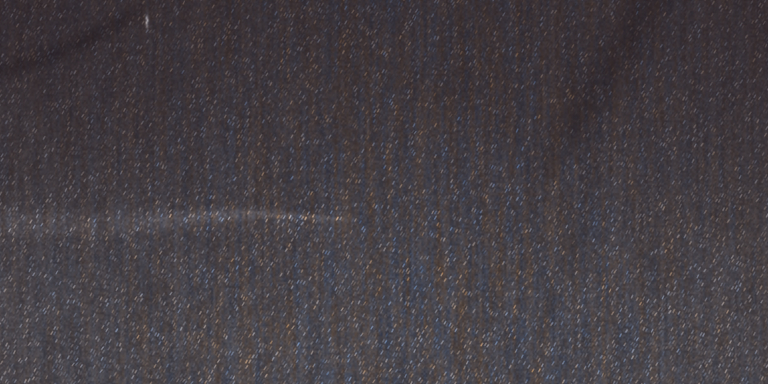
Give the GLSL for this texture, as a WebGL 1 fragment shader.

```glsl
precision highp float;
// Dark worn denim: fine leaning twill dashes over faint vertical yarns,
// tinted in narrow warm and cool columns, lit from below, with soft folds.
// Coordinates are in canvas heights, so the cloth scales with the canvas.
uniform vec2 u_resolution;

#define TOP_COLOR vec3(0.218, 0.188, 0.206)
#define LOW_COLOR vec3(0.300, 0.285, 0.305)
#define TWILL_ROWS 142.0
#define TWILL_DASHES 62.0
#define TWILL_GAIN 0.185
#define GRAIN_GAIN 0.06
#define YARN_GAIN 0.042
#define TINT_GAIN 0.085

float hash(vec2 p) {
  vec3 q = fract(vec3(p.xyx) * 0.1031);
  q += dot(q, q.yzx + 33.33);
  return fract((q.x + q.y) * q.z);
}

float noise(vec2 p) {
  vec2 i = floor(p);
  vec2 f = fract(p);
  f = f * f * (3.0 - 2.0 * f);
  float low = mix(hash(i), hash(i + vec2(1.0, 0.0)), f.x);
  float high = mix(hash(i + vec2(0.0, 1.0)), hash(i + 1.0), f.x);
  return mix(low, high, f.y);
}

float bell(float d, float width) {
  return exp(-d * d / (width * width));
}

// Bright thread floats: broken dashes along a steep diagonal
float twill(vec2 p) {
  vec2 along = normalize(vec2(0.52, 0.85));
  p += 0.003 * vec2(noise(p * 45.0), noise(p * 45.0 + 71.0));
  float across = dot(p, vec2(along.y, -along.x)) * TWILL_ROWS + 300.0;
  float row = floor(across);
  float run = dot(p, along) * TWILL_DASHES + 7.0 * hash(vec2(row, 5.0));
  float dash = hash(vec2(row, floor(run)));
  float side = 1.0 - abs(fract(across) * 2.0 - 1.0);
  float ends = 1.0 - abs(fract(run) * 2.0 - 1.0);
  float height = mix(dash * dash, pow(dash, 8.0) * 1.5, 0.4);
  return height * smoothstep(0.0, 0.9, side) * smoothstep(0.0, 0.7, ends);
}

// Dark folds: a curve at upper left and a slanting one at upper right
float shadows(vec2 p) {
  float curve = p.y - (0.815 + 0.25 * p.x + 0.5 * p.x * p.x);
  float left = bell(curve, 0.024) * (1.0 - smoothstep(0.3, 0.42, p.x));
  float slant = p.x - (1.46 + 0.59 * (p.y - 0.61));
  float right = bell(slant, 0.06) * smoothstep(0.45, 0.72, p.y);
  float trail = bell(p.x - 1.36 - 0.35 * p.y, 0.03) * (1.0 - smoothstep(0.4, 0.6, p.y));
  return 0.034 * left + 0.034 * right + 0.014 * trail;
}

// Light crease that tapers to the right, with a soft glow beneath
float crease(vec2 p) {
  float bend = 0.424 + 0.018 * bell(p.x - 0.65, 0.2);
  float width = mix(0.030, 0.009, smoothstep(0.1, 0.9, p.x));
  float fade = 1.0 - smoothstep(0.82, 0.97, p.x);
  float ridge = bell(p.y - bend, width) * mix(0.045, 0.09, smoothstep(0.2, 0.65, p.x));
  float under = bell(p.y - bend + 0.025, 0.018) * 0.018;
  return (ridge + under) * fade;
}

void main() {
  vec2 p = gl_FragCoord.xy / u_resolution.y;

  // Broad light
  float light = 1.0 - smoothstep(0.0, 1.05, p.y);
  float center = bell(p.x - 1.1, 0.75);
  light += 0.16 * (center - 0.5) + 0.12 * (noise(p * 3.0 + 9.0) - 0.5);
  float fold = shadows(p);
  float ridge = crease(p);
  vec3 color = mix(TOP_COLOR, LOW_COLOR, light) + ridge - fold;

  // Weave, flatter in the folds and livelier on the crease
  float contrast = mix(0.58, 1.15, clamp(light, 0.0, 1.0));
  contrast *= 1.0 + 6.0 * ridge - 8.0 * fold;
  float dash = twill(p);
  float grain = noise(p * 190.0 + 17.0) - 0.5;
  float yarn = noise(vec2(p.x * 120.0, p.y * 9.0)) - 0.5;
  color += contrast * (TWILL_GAIN * (dash - 0.07) + GRAIN_GAIN * grain + YARN_GAIN * yarn);

  // Narrow warm and cool columns, strongest low in the middle
  float tint = noise(vec2(p.x * 112.0 + 31.0, p.y * 7.0)) - 0.5;
  tint += 0.8 * (noise(p * vec2(150.0, 85.0) + 53.0) - 0.5);
  float tintStrength = contrast * (0.35 + 0.65 * center) * (0.6 + 1.6 * dash);
  color += vec3(0.85, 0.0, -1.0) * tint * TINT_GAIN * tintStrength;

  // Small pale fleck
  vec2 fleck = (p - vec2(0.383, 0.945)) / vec2(0.004, 0.016);
  color += 0.45 * exp(-dot(fleck, fleck)) * (0.2 + noise(p * 150.0));

  gl_FragColor = vec4(clamp(color, 0.0, 1.0), 1.0);
}
```
